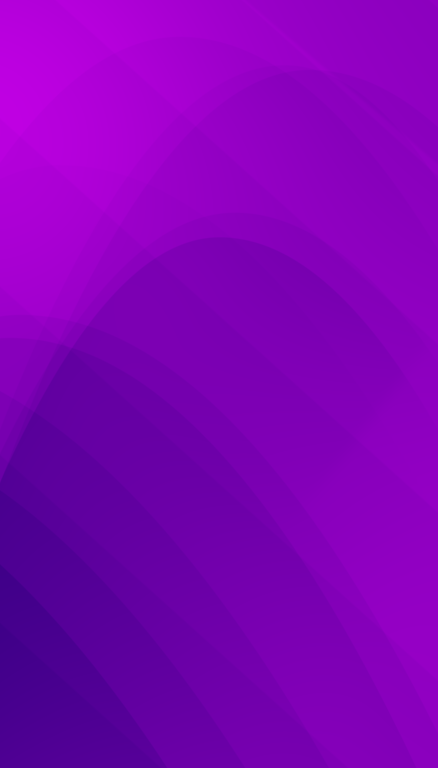
A WebGL 2 fragment shader for this background:

```glsl
#version 300 es
precision highp float;
// Violet backdrop of overlapping translucent arches, lit from the upper left.

uniform vec2 u_resolution;
out vec4 fragColor;

// Layout, in canvas heights with y running down from the top
const float ASPECT = 0.5703;
const float EDGE = 0.0012;

// Tone is the red level; blue follows it along a straight ramp
const float BASE_TONE = 0.585;
const float BLUE_OFFSET = 0.363;
const float BLUE_SLOPE = 0.70;

const vec2 GLOW_CENTER = vec2(0.0, 0.14);
const float GLOW_GAIN = 0.155;
const float GLOW_SPREAD = 0.09;
const vec2 SHADOW_CENTER = vec2(0.0, 1.0);
const float SHADOW_GAIN = 0.08;
const float SHADOW_SPREAD = 0.15;

// Upper arches dissolve along this direction; lower ones stay solid
const vec2 FADE_AXIS = vec2(0.8, 0.6);
const int FADING_ARCHES = 6;

// Each arch is darkest at its rim and relaxes to this share inside
const float INNER_SHARE = 0.5;
const float RIM_DEPTH = 0.15;

const float STRAND_SLOPE = 0.9;
const float STRAND_PERIOD = 0.219;
const float STRAND_SHIFT = 0.286;
const float STRAND_GAIN = 0.024;
const float VEIL_GAIN = 0.03;

// Each arch: peak x, peak y, left curvature, right curvature
const int ARCH_COUNT = 11;
const vec4 ARCHES[ARCH_COUNT] = vec4[](
    vec4(0.234, 0.048, 3.00, 2.45),
    vec4(0.371, 0.085, 3.45, 3.80),
    vec4(0.404, 0.091, 3.30, 2.70),
    vec4(0.306, 0.277, 3.35, 2.80),
    vec4(0.286, 0.309, 3.90, 3.10),
    vec4(0.078, 0.215, 3.00, 1.90),
    vec4(0.026, 0.410, 3.00, 1.84),
    vec4(0.013, 0.440, 3.00, 2.00),
    vec4(-0.195, 0.456, 1.00, 1.40),
    vec4(-0.260, 0.547, 1.00, 1.35),
    vec4(-0.326, 0.586, 1.00, 1.40));
const float SHADES[ARCH_COUNT] = float[](
    0.024, 0.022, 0.030, 0.030, 0.062, 0.012,
    0.034, 0.040, 0.035, 0.040, 0.055);

// Approximate signed distance below a lopsided parabola
float archDepth(vec2 p, vec4 arch) {
    float dx = p.x - arch.x;
    float curvature = dx < 0.0 ? arch.z : arch.w;
    float slope = 2.0 * curvature * dx;
    return (p.y - arch.y - curvature * dx * dx) / sqrt(1.0 + slope * slope);
}

float softSpot(vec2 p, vec2 center, float spread) {
    vec2 d = p - center;
    return exp(-dot(d, d) / spread);
}

// Broad fade with a faint crease in its upper part
float archFade(vec2 p) {
    float across = dot(p, FADE_AXIS);
    float broad = smoothstep(0.45, 0.95, across);
    float crease = smoothstep(0.70, 0.73, across);
    return 1.0 - mix(broad, crease, 0.18 * (1.0 - smoothstep(0.58, 0.72, p.y)));
}

// Diagonal folds: one crisp side, one gradual side
float strands(vec2 p) {
    float offset = p.y - STRAND_SLOPE * p.x + STRAND_SHIFT;
    float phase = fract(offset / STRAND_PERIOD);
    return smoothstep(0.0, 0.02, phase) * (1.0 - phase);
}

void main() {
    vec2 uv = gl_FragCoord.xy / u_resolution;
    vec2 p = vec2(uv.x * ASPECT, 1.0 - uv.y);

    // Light from the upper left, shadow in the lower left
    float tone = BASE_TONE;
    tone += GLOW_GAIN * softSpot(p, GLOW_CENTER, GLOW_SPREAD);
    tone -= SHADOW_GAIN * softSpot(p, SHADOW_CENTER, SHADOW_SPREAD);

    // Stacked translucent arches
    float fade = archFade(p);
    float edge = max(EDGE, 0.7 / u_resolution.y);
    for (int i = 0; i < ARCH_COUNT; i++) {
        float depth = archDepth(p, ARCHES[i]);
        float cover = smoothstep(-edge, edge, depth);
        float body = mix(INNER_SHARE, 1.0, exp(-max(depth, 0.0) / RIM_DEPTH));
        tone -= SHADES[i] * cover * body * (i < FADING_ARCHES ? fade : 1.0);
    }

    // Fine diagonal folds, and a veil over the upper right corner
    tone -= STRAND_GAIN * (strands(p) - 0.5);
    tone -= VEIL_GAIN * smoothstep(-0.004, 0.004, 0.85 * p.x - 0.271 - p.y);

    fragColor = vec4(tone, 0.0, BLUE_OFFSET + BLUE_SLOPE * tone, 1.0);
}
```
